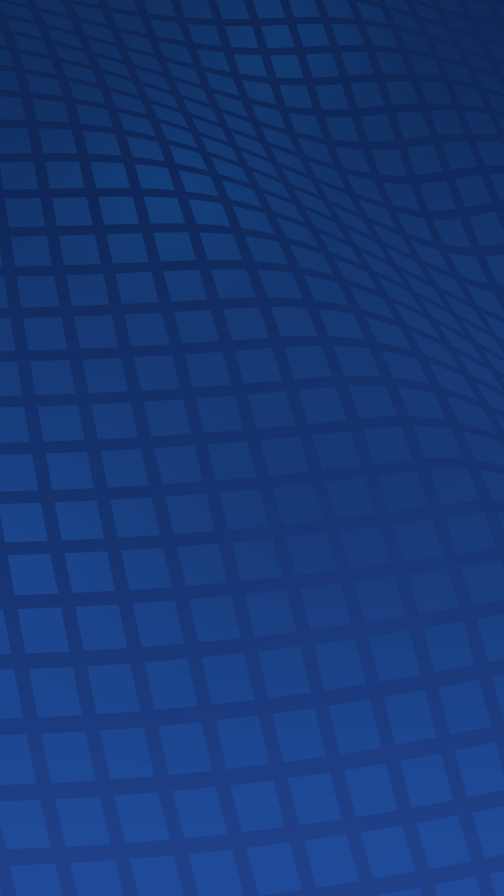
Give the GLSL for this background, as a Shadertoy shader.

```glsl
// Draws a rippling sheet of blue square tiles seen in perspective, lit from the lower left.

const float CANVAS_HEIGHT = 768.0;  // design units, y measured downward
const float TILE_HALF = 0.375;      // half tile size within a unit cell

// Soft round weight: 1 at the centre, fading with distance.
float glow(vec2 p, vec2 centre, vec2 radius) {
    vec2 d = (p - centre) / radius;
    return exp(-dot(d, d));
}

// Row coordinate: perspective spacing, squeezed where the sheet folds away.
float sheetRow(vec2 p) {
    float perspective = 23.8 * log(1.0 + 0.00168 * p.y) - 3.21;
    float fold = p.y - (5.0 + 0.45 * p.x + 0.0006 * p.x * p.x);
    float cornerFold = p.y - 0.8 * (p.x - 350.0);
    float squeeze = 2.1 * (tanh(fold / 50.0) - 1.0)
                  + 1.5 * (tanh(cornerFold / 40.0) - 1.0);
    float tilt = -0.15 + 0.0005 * p.x + 0.0000038 * p.x * p.x;
    tilt *= smoothstep(0.0, 150.0, abs(fold));
    float nearSag = 0.28 * smoothstep(500.0, 700.0, p.y);
    return perspective + squeeze + tilt - nearSag;
}

// Column coordinate: inverts x = start + spacing * i - bend * i * i.
float sheetColumn(float x, float row) {
    float start = 6.0 + 5.0 * row + 0.012 * row * row * row;
    float spacing = 43.0 + 8.2 * tanh((row - 5.0) / 7.0);
    float bend = 0.3;
    float root = sqrt(max(spacing * spacing - 4.0 * bend * (x - start), 0.0));
    return (spacing - root) / (2.0 * bend);
}

// Antialiased coverage of the square tile in each grid cell.
float tileMask(vec2 grid, vec2 blur) {
    vec2 offset = abs(fract(grid + 0.5) - 0.5);
    vec2 inside = clamp((TILE_HALF - offset) / max(blur, 0.001) + 0.5, 0.0, 1.0);
    return inside.x * inside.y;
}

// Vertical blend through three colours.
vec3 ramp(vec3 top, vec3 middle, vec3 bottom, float t) {
    vec3 upper = mix(top, middle, smoothstep(0.0, 0.55, t));
    return mix(upper, bottom, smoothstep(0.5, 1.0, t));
}

void mainImage(out vec4 fragColor, in vec2 fragCoord) {
    vec2 p = vec2(fragCoord.x, iResolution.y - fragCoord.y)
           * CANVAS_HEIGHT / iResolution.y;
    float height = p.y / CANVAS_HEIGHT;

    // Curved grid
    float row = sheetRow(p);
    vec2 grid = vec2(sheetColumn(p.x, row), row);
    float mask = tileMask(grid, fwidth(grid));

    // Base colours
    vec3 gapColor = ramp(vec3(0.058, 0.148, 0.335), vec3(0.080, 0.195, 0.425),
                         vec3(0.122, 0.248, 0.530), height);
    vec3 tileColor = ramp(vec3(0.068, 0.190, 0.390), vec3(0.093, 0.232, 0.475),
                          vec3(0.120, 0.292, 0.600), height);

    // Teal crests, bright left flank and dim hollow
    float crest = glow(p, vec2(145.0, 165.0), vec2(85.0, 65.0))
                + glow(p, vec2(240.0, 40.0), vec2(70.0, 60.0));
    tileColor += vec3(0.0, 0.038, 0.055) * crest;
    tileColor += vec3(0.010, 0.028, 0.055)
               * glow(p, vec2(0.0, 470.0), vec2(150.0, 110.0));
    gapColor += vec3(0.010, 0.012, 0.025)
              * glow(p, vec2(330.0, 470.0), vec2(150.0, 110.0));
    gapColor -= vec3(0.006, 0.012, 0.025)
              * glow(p, vec2(60.0, 200.0), vec2(180.0, 110.0));

    // Tiles fade into the sheet in the hollow and at the far corner
    float fade = 0.45 * glow(p, vec2(300.0, 450.0), vec2(130.0, 100.0))
               + 0.75 * glow(p, vec2(432.0, 0.0), vec2(110.0, 120.0))
               + 0.30 * glow(p, vec2(0.0, 0.0), vec2(140.0, 100.0));
    vec3 color = mix(gapColor, tileColor, mask * (1.0 - clamp(fade, 0.0, 1.0)));

    fragColor = vec4(color, 1.0);
}
```
